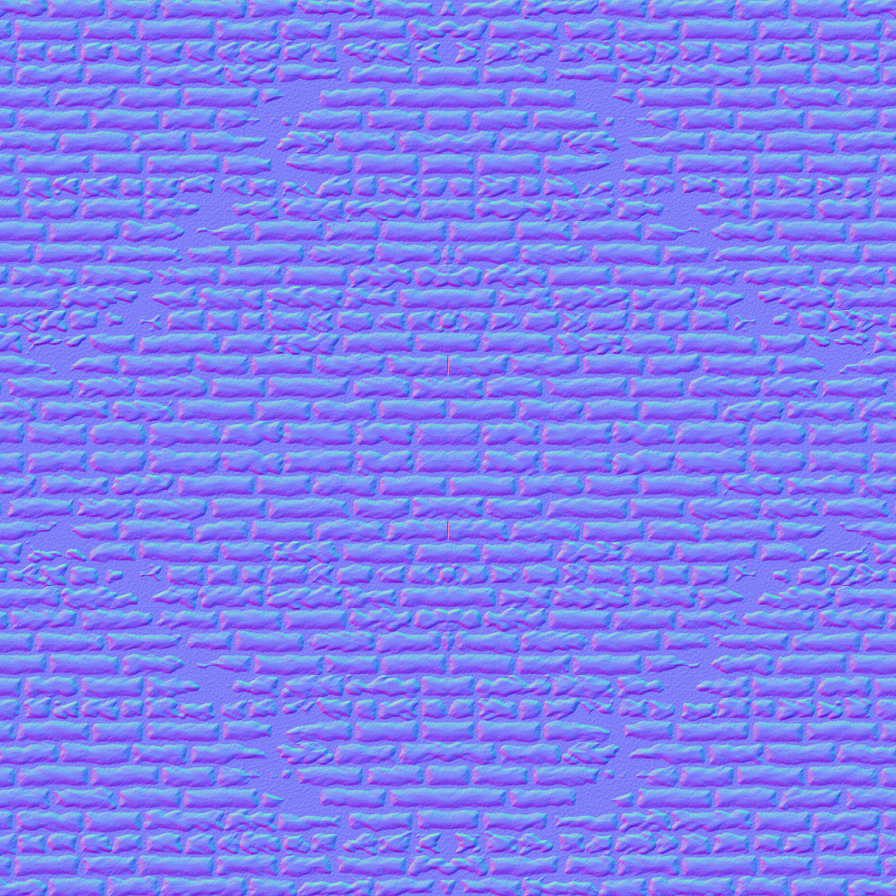
Reproduce this texture map procedurally as a Shadertoy shader.

```glsl
// Tangent-space normal map of a worn brick wall, mirrored about both centre lines.
// A height field (eroded rounded boxes over grainy mortar) is built in one quadrant,
// and its slopes by central differences are encoded as colour.

const float ROW_PITCH   = 0.02494;  // one course of bricks plus its joint
const float ROW_START   = 0.0048;   // strip beside the horizontal mirror line
const float FIRST_ROW_EXTRA = 0.003; // the course at the mirror is taller
const float BRICK_PITCH = 0.0742;   // stretcher length plus joint
const float HEADER_PITCH = 0.037;   // short bricks, every sixth course
const float HALF_JOINT  = 0.002;
const float CORNER      = 0.004;
const float BEVEL       = 0.0095;   // width of the rounded brick shoulder
const float RELIEF      = 0.0035;   // brick height above the mortar
const float GRAIN       = 0.00045;  // mortar roughness
const float JITTER      = 0.36;     // variation of brick lengths
const float SLOPE_STEP  = 0.0009;
const float BLUE_SCALE  = 0.975;

// Distance from the mirror line to the first joint, in brick lengths, per course.
const int ROWS = 20;
const float ROW_PHASE[ROWS] = float[ROWS](
    0.51, 0.0, 0.55, 0.92, 0.5, 0.37, 0.75, 0.53, 0.1, 0.0,
    0.42, 0.0, 0.42, 0.75, 0.35, 0.9, 0.5, 0.1, 0.6, 0.15);

float hash(vec2 p) {
    return fract(sin(dot(p, vec2(127.1, 311.7))) * 43758.5);
}

// Distance to the nearest scattered feature point.
float cellular(vec2 p) {
    vec2 cell = floor(p), f = fract(p);
    float nearest = 2.0;
    for (int y = -1; y <= 1; y++)
    for (int x = -1; x <= 1; x++) {
        vec2 o = vec2(x, y);
        vec2 site = o + vec2(hash(cell + o), hash(cell + o + 57.3)) - f;
        nearest = min(nearest, dot(site, site));
    }
    return sqrt(nearest);
}

float roundedBox(vec2 p, vec2 halfSize, float radius) {
    vec2 e = abs(p) - halfSize + radius;
    return length(max(e, 0.0)) + min(max(e.x, e.y), 0.0) - radius;
}

// Vertical joint position; the first one in each course stays put.
float joint(float i, float row) {
    return i + (i == 0.0 ? 0.0 : JITTER * (hash(vec2(i, row)) - 0.5));
}

// Diagonal band of mortar-covered wall, broken up by layered sines.
float damage(vec2 q) {
    float band = (q.x + q.y - 0.53) / 0.075;
    float patches = 0.5 + 0.3 * sin(q.x * 47.0 + 2.0 * sin(q.y * 31.0))
                  + 0.2 * sin(q.y * 73.0 + q.x * 29.0);
    return exp(-band * band) * patches + 0.3 * smoothstep(0.7, 1.0, patches);
}

// Signed distance to the eroded brick around q.
float brickDistance(vec2 q) {
    q.y += 0.0007 * sin(q.x * 61.0) + 0.0005 * sin(q.x * 143.0 + q.y * 90.0);
    float row = clamp(floor((q.y - ROW_START) / ROW_PITCH), 0.0, float(ROWS - 1));
    bool header = mod(row, 6.0) == 5.0;
    float pitch = header ? HEADER_PITCH : BRICK_PITCH;

    float along = q.x / pitch - ROW_PHASE[int(row)];
    float id = floor(along);
    if (along < joint(id, row)) id -= 1.0;
    else if (along > joint(id + 1.0, row)) id += 1.0;
    float left = id < 0.0 ? -2.0 : joint(id, row);   // centre bricks span the mirror
    float right = joint(id + 1.0, row);

    float luck = hash(vec2(id + 9.0, row + 31.0));
    float extra = row == 0.0 ? FIRST_ROW_EXTRA : 0.0;
    float shift = 0.0012 * (hash(vec2(id + 3.0, row + 71.0)) - 0.5) - 0.5 * extra;
    vec2 local = vec2((along - 0.5 * (left + right)) * pitch,
                      q.y - ROW_START - (row + 0.5) * ROW_PITCH - shift);
    vec2 halfSize = 0.5 * vec2((right - left) * pitch, ROW_PITCH + extra) - HALF_JOINT;
    float d = roundedBox(local, halfSize, CORNER);

    // Broad ragged bites, fine crumbling, and mortar swallowing the damaged bricks
    float buried = damage(q);
    float wear = 0.002 + 0.009 * pow(luck, 3.0) + 0.006 * buried + (header ? 0.003 : 0.0);
    float bites = cellular(q * vec2(44.0, 72.0) + 5.0) - 0.4
                + 0.15 * sin(q.x * 330.0 + 3.0 * sin(q.y * 210.0));
    float crumbs = cellular(q * 230.0 + 13.0) - 0.5;
    return d + wear * bites + 0.0010 * crumbs + 0.011 * buried * buried;
}

float wallHeight(vec2 p) {
    vec2 q = abs(p - 0.5);
    float d = brickDistance(q);
    float shoulder = 1.0 - clamp(-d / BEVEL, 0.0, 1.0);
    float brick = RELIEF * (1.0 - shoulder * shoulder);

    float onBrick = smoothstep(0.001, -0.002, d);
    float grain = GRAIN * cellular(q * 310.0) * mix(1.0, 0.2, onBrick);
    float pits = -0.0004 * onBrick * smoothstep(0.12, 0.03, cellular(q * 90.0 + 41.0));
    float swell = 0.0002 * onBrick * sin(q.x * 150.0 + 2.0 * sin(q.y * 240.0));
    return brick + grain + pits + swell;
}

void mainImage(out vec4 fragColor, in vec2 fragCoord) {
    vec2 p = fragCoord / iResolution.xy;
    vec2 e = vec2(SLOPE_STEP, 0.0);
    vec2 slope = vec2(wallHeight(p + e.xy) - wallHeight(p - e.xy),
                      wallHeight(p + e.yx) - wallHeight(p - e.yx)) / (2.0 * SLOPE_STEP);

    // Red rises towards the left, green towards the top
    vec3 normal = normalize(vec3(slope.x, -slope.y, 1.0));
    fragColor = vec4((0.5 + 0.5 * normal) * vec3(1.0, 1.0, BLUE_SCALE), 1.0);
}
```
